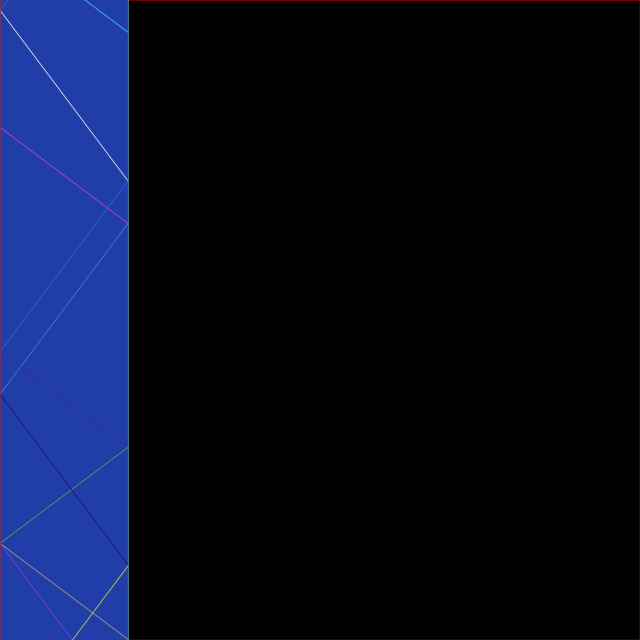
A WebGL 2 fragment shader for this background:

```glsl
#version 300 es
// Blue left panel crossed by thin bouncing light rays, beside a black field with a fine frame.
precision highp float;

uniform vec2 u_resolution;
out vec4 fragColor;

const float PANEL_WIDTH = 0.2005;
const float LINE_WIDTH = 0.0013;
const float STEEP = 4.0 / 3.0;
const float SHALLOW = 0.75;
const int RAY_COUNT = 13;

const vec3 PANEL_BLUE = vec3(0.125, 0.24, 0.66);
const vec3 FRAME_RED = vec3(0.58, 0.0, 0.0);
const vec3 FRAME_RIGHT = vec3(0.24, 0.03, 0.02);
const vec3 FRAME_BOTTOM = vec3(0.08, 0.11, 0.06);
const vec3 FRAME_LEFT = vec3(0.46, 0.19, 0.36);
const vec3 DIVIDER = vec3(0.32, 0.58, 0.66);

// Each ray: height at the left wall, then slope.
const vec2 RAYS[RAY_COUNT] = vec2[](
  vec2(0.801, SHALLOW), vec2(0.984, STEEP), vec2(1.0996, -SHALLOW),
  vec2(0.984, -STEEP), vec2(0.801, -SHALLOW), vec2(0.4505, STEEP),
  vec2(0.384, STEEP), vec2(0.4505, -SHALLOW), vec2(0.151, SHALLOW),
  vec2(0.384, -STEEP), vec2(0.151, -SHALLOW), vec2(0.151, -STEEP),
  vec2(-0.151, STEEP));

const vec3 RAY_COLORS[RAY_COUNT] = vec3[](
  vec3(0.12, 0.27, 0.62), vec3(0.55, 0.25, 0.45), vec3(0.25, 0.75, 0.95),
  vec3(0.92, 0.88, 0.96), vec3(0.75, 0.27, 0.70), vec3(0.14, 0.41, 0.80),
  vec3(0.20, 0.50, 0.88), vec3(0.27, 0.17, 0.48), vec3(0.28, 0.64, 0.34),
  vec3(0.16, 0.06, 0.36), vec3(0.70, 0.58, 0.52), vec3(0.52, 0.24, 0.80),
  vec3(0.78, 0.82, 0.25));

// Share of a pixel covered by a stroke at the given distance.
float strokeCoverage(float dist, float width, float pixel) {
  vec2 sides = (vec2(0.5, -0.5) * width - dist) / pixel + 0.5;
  sides = clamp(sides, 0.0, 1.0);
  return sides.x - sides.y;
}

float rayDistance(vec2 p, float height, float slope) {
  return abs(p.y - height - slope * p.x) / sqrt(1.0 + slope * slope);
}

vec3 addStroke(vec3 base, vec3 color, float dist, float pixel) {
  return mix(base, color, strokeCoverage(dist, LINE_WIDTH, pixel));
}

// Blue wall with every ray laid over it.
vec3 panelColor(vec2 p, float pixel) {
  vec3 color = PANEL_BLUE;
  for (int i = 0; i < RAY_COUNT; i++) {
    float dist = rayDistance(p, RAYS[i].x, RAYS[i].y);
    color = addStroke(color, RAY_COLORS[i], dist, pixel);
  }
  return color;
}

// Black field with thin lines on its outer edges.
vec3 fieldColor(vec2 p, float pixel) {
  float inset = 0.5 * LINE_WIDTH;
  vec3 color = vec3(0.0);
  color = addStroke(color, FRAME_BOTTOM, abs(p.y - inset), pixel);
  color = addStroke(color, FRAME_RIGHT, abs(p.x - 1.0 + inset), pixel);
  return addStroke(color, FRAME_RED, abs(p.y - 1.0 + inset), pixel);
}

void main() {
  vec2 p = gl_FragCoord.xy / u_resolution;
  float pixel = 1.0 / min(u_resolution.x, u_resolution.y);

  float insidePanel = clamp((PANEL_WIDTH - p.x) / pixel + 0.5, 0.0, 1.0);
  vec3 color = mix(fieldColor(p, pixel), panelColor(p, pixel), insidePanel);

  // Walls of the panel.
  color = addStroke(color, FRAME_LEFT, abs(p.x - 0.5 * LINE_WIDTH), pixel);
  color = addStroke(color, DIVIDER, abs(p.x - PANEL_WIDTH), pixel);
  fragColor = vec4(color, 1.0);
}
```
